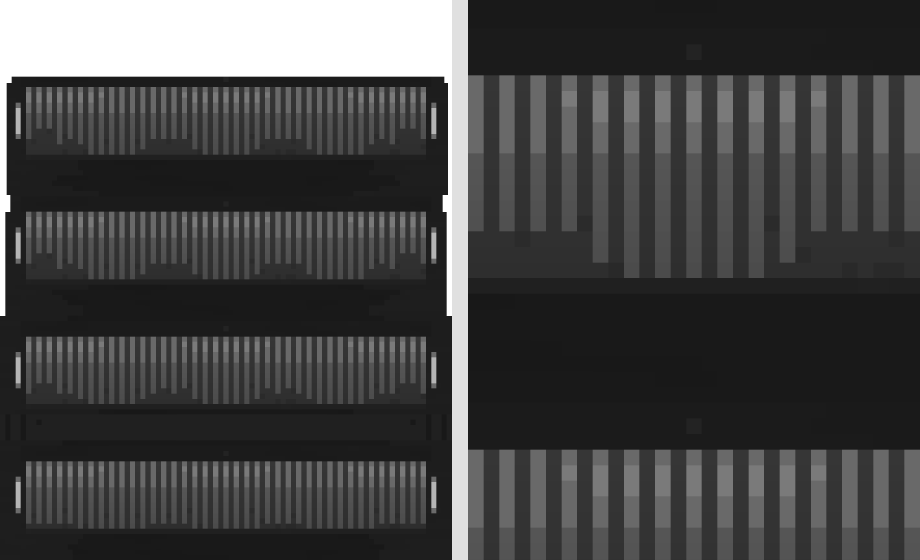
Left: the whole. Right: its middle third, enlarged.
Write a WebGL 1 fragment shader that draws this pattern.

```glsl
precision mediump float;
// Four stacked dark equipment units with ribbed grilles and pale side handles,
// on a white ground. A coarse cell grid gives the blocky steps; each sample is
// shaded by cell formulas and averaged over the pixel for smooth edges.

uniform vec2 u_resolution;

const vec2 GRID = vec2(87.0, 107.78);  // cells across and down
const float FIRST_TOP = 16.77;         // top of the first grille
const float PITCH = 24.0;              // cells from unit to unit
const float LEAD = 3.0;                // casing above each grille
const float GRILLE_HEIGHT = 13.0;
const float MID_COLUMN = 38.0;         // middle column of a grille

float hash(vec2 p) {
  return fract(sin(dot(p, vec2(12.99, 78.23))) * 437.58);
}

vec2 gradientAt(vec2 p) {
  float angle = 6.2832 * hash(p);
  return vec2(cos(angle), sin(angle));
}

float gradientNoise(vec2 p) {
  vec2 i = floor(p);
  vec2 f = fract(p);
  vec2 e = vec2(1.0, 0.0);
  vec2 u = f * f * (3.0 - 2.0 * f);
  float a = dot(gradientAt(i), f);
  float b = dot(gradientAt(i + e.xy), f - e.xy);
  float c = dot(gradientAt(i + e.yx), f - e.yx);
  float d = dot(gradientAt(i + e.xx), f - e.xx);
  return mix(mix(a, b, u.x), mix(c, d, u.x), u.y);
}

// 1 where lo <= v < hi
float span(float v, float lo, float hi) {
  return step(lo, v) * (1.0 - step(hi, v));
}

float box(vec2 p, vec2 lo, vec2 hi) {
  return span(p.x, lo.x, hi.x) * span(p.y, lo.y, hi.y);
}

// Stepped outline of the stack, widening downwards
float silhouette(vec2 p) {
  float s = box(p, vec2(2.25, 14.75), vec2(85.5, 16.1));
  s = max(s, box(p, vec2(1.3, 16.0), vec2(86.2, 37.5)));
  s = max(s, box(p, vec2(2.0, 37.4), vec2(85.2, 40.9)));
  s = max(s, box(p, vec2(1.0, 40.8), vec2(86.0, 60.9)));
  return max(s, step(60.8, p.y));
}

// Rib length in cells: shallow valleys mirrored about the middle rib
float ribLength(float rib, float unit) {
  float wave = cos(6.2832 * rib / 11.0);
  float dip = 3.0 * smoothstep(0.35, -0.6, wave) + 1.5 * step(16.5, rib);
  dip += 1.6 * gradientNoise(vec2(rib * 0.73, 2.3)) * step(wave, 0.5);
  float wear = unit < 1.5 ? 1.0 : (unit < 2.5 ? 0.75 : 0.25);
  return GRILLE_HEIGHT - floor(max(dip, 0.0) * wear + 0.5);
}

// Grille: lit upper ribs, brighter caps in three groups, dark gaps
float grilleShade(vec2 cell, float unit) {
  float rib = abs(cell.x - MID_COLUMN) * 0.5;
  float isRib = 1.0 - step(0.5, mod(cell.x, 2.0));
  float gap = mix(0.21, 0.18, cell.y / GRILLE_HEIGHT);
  gap -= 0.02 * step(0.93, hash(cell)) * step(8.0, cell.y);
  float lit = cell.y < 5.0 ? 0.41 : mix(0.335, 0.29, (cell.y - 5.0) / 8.0);
  float group = max(step(rib, 4.1), step(11.9, rib));
  float rim = max(span(rib, 3.9, 4.1), span(rib, 11.9, 12.1));
  lit += 0.07 * group * span(cell.y, 0.5, 2.5 - rim);
  return mix(gap, lit, isRib * step(cell.y + 0.5, ribLength(rib, unit)));
}

// Casing: near-black steel, a darker stepped middle and faint seams
float casingShade(vec2 cell, float unit) {
  float side = abs(cell.x - MID_COLUMN);
  float reach = 29.0 + 10.0 * gradientNoise(vec2(cell.y * 0.67, unit + 0.4));
  float below = step(GRILLE_HEIGHT + 0.5, cell.y);
  float shade = 0.115 - 0.018 * below * step(side, reach);
  shade -= 0.01 * step(cell.y, -0.5) * step(side, 39.5);
  shade += 0.012 * span(cell.y, 12.5, 13.5) * step(side, 38.5);
  shade += 0.006 * gradientNoise(cell * vec2(0.07, 0.43));
  // Small stud above each grille
  shade += 0.03 * step(side, 0.5) * span(cell.y, -2.5, -1.5);
  // Drawer plate under the third unit
  if (unit > 1.5 && unit < 2.5 && cell.y > 13.5) {
    float plate = span(cell.y, 14.5, 19.5);
    float seam = max(span(side, 38.5, 39.5), span(side, 41.5, 42.5));
    float stud = span(side, 35.5, 36.5) * span(cell.y, 15.5, 16.5);
    shade = mix(shade, 0.125 - 0.03 * max(seam, stud), plate);
  }
  return shade;
}

float sceneShade(vec2 p) {
  float y = p.y - FIRST_TOP + LEAD;
  float unit = max(floor(y / PITCH), 0.0);
  vec2 cell = floor(vec2(p.x - 5.0, y - unit * PITCH - LEAD));
  float shade = casingShade(cell, unit);
  if (box(cell, vec2(-0.5), vec2(76.5, GRILLE_HEIGHT - 0.5)) > 0.5) {
    shade = grilleShade(cell, unit);
  }
  // Pale handles with shaded ends
  float handle = span(abs(cell.x - MID_COLUMN), 39.5, 40.5);
  float grip = mix(0.42, 0.71, span(cell.y, 3.5, 8.5));
  shade = mix(shade, grip, handle * span(cell.y, 2.5, 9.5));
  return mix(1.0, shade, silhouette(p));
}

void main() {
  float total = 0.0;
  for (int j = 0; j < 3; j++) {
    for (int i = 0; i < 3; i++) {
      vec2 offset = (vec2(float(i), float(j)) - 1.0) / 3.0;
      vec2 uv = (gl_FragCoord.xy + offset) / u_resolution;
      total += sceneShade(vec2(uv.x, 1.0 - uv.y) * GRID);
    }
  }
  gl_FragColor = vec4(vec3(total / 9.0), 1.0);
}
```
